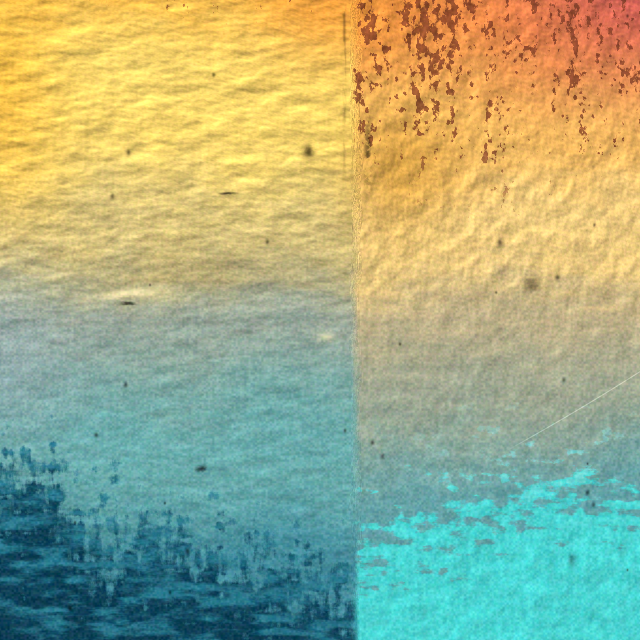
Give the GLSL for this background, as a WebGL 1 fragment shader.

```glsl
precision highp float;
uniform vec2 u_resolution;

#define SEAM_X 0.555
#define RELIEF 0.95
#define GRAIN 0.13
#define PIT_COUNT 26
#define INK vec3(0.04, 0.23, 0.32)
#define CYAN vec3(0.29, 0.83, 0.82)
#define RUST vec3(0.46, 0.22, 0.14)
#define ROSE vec3(0.80, 0.36, 0.34)
#define CREAM vec3(0.99, 0.93, 0.70)

float hash(vec2 p) {
  return fract(sin(dot(p, vec2(127.1, 311.7))) * 43758.5);
}

float noise(vec2 p) {
  vec2 i = floor(p), f = fract(p);
  f = f * f * (3.0 - 2.0 * f);
  return mix(mix(hash(i), hash(i + vec2(1.0, 0.0)), f.x),
             mix(hash(i + vec2(0.0, 1.0)), hash(i + 1.0), f.x), f.y);
}

float fbm(vec2 p) {
  float sum = 0.0, amp = 0.52;
  for (int i = 0; i < 5; i++) {
    sum += amp * noise(p);
    p = mat2(1.92, 0.46, -0.46, 1.92) * p + 7.3;
    amp *= 0.5;
  }
  return sum;
}

// Soft elliptical spot, one at its centre
float spot(vec2 p, vec2 centre, vec2 radius) {
  vec2 d = (p - centre) / radius;
  return exp(-dot(d, d));
}

float band(float a, float b, float y) { return smoothstep(a, b, y); }

vec3 leftPanel(float y) {
  vec3 c = mix(vec3(0.27, 0.56, 0.62), vec3(0.41, 0.67, 0.67), band(0.10, 0.27, y));
  c = mix(c, vec3(0.61, 0.66, 0.60), band(0.30, 0.53, y));
  c = mix(c, vec3(0.83, 0.75, 0.49), band(0.49, 0.63, y));
  c = mix(c, vec3(0.99, 0.85, 0.43), band(0.61, 0.80, y));
  return mix(c, vec3(0.98, 0.74, 0.30), band(0.89, 1.03, y));
}

vec3 rightPanel(float y) {
  vec3 c = mix(vec3(0.39, 0.64, 0.66), vec3(0.63, 0.66, 0.57), band(0.20, 0.40, y));
  c = mix(c, vec3(0.75, 0.69, 0.53), band(0.38, 0.52, y));
  c = mix(c, vec3(0.94, 0.80, 0.50), band(0.49, 0.61, y));
  c = mix(c, vec3(0.95, 0.73, 0.38), band(0.64, 0.79, y));
  return mix(c, vec3(0.94, 0.57, 0.28), band(0.79, 1.0, y));
}

void main() {
  vec2 p = gl_FragCoord.xy / u_resolution;
  float broad = fbm(p * 7.0);
  float along = fbm(p * vec2(24.0, 85.0));
  float upright = fbm(p * vec2(110.0, 24.0) + 31.0);
  float fine = fbm(p * 75.0 + 11.0);
  float right = smoothstep(-0.008, 0.010, p.x - SEAM_X + 0.012 * (upright - 0.5));

  // Two painted panels, blended through uneven brush bands
  float y = p.y + 0.09 * (broad - 0.5) + 0.05 * (along - 0.5);
  vec3 col = mix(leftPanel(y), rightPanel(y), right);

  // Warm tints at the upper edges and a pale haze at the left
  col = mix(col, vec3(0.97, 0.73, 0.25), 0.75 * spot(p, vec2(0.0, 0.87), vec2(0.09, 0.17)));
  col = mix(col, vec3(0.95, 0.61, 0.24), 0.8 * spot(p, vec2(0.53, 1.0), vec2(0.13, 0.10)));
  col = mix(col, ROSE, 0.95 * spot(p, vec2(1.03, 1.03), vec2(0.22, 0.15)));
  col = mix(col, vec3(0.60, 0.68, 0.69), 0.65 * spot(p, vec2(0.0, 0.43), vec2(0.12, 0.12)));
  col = mix(col, vec3(0.64, 0.59, 0.41), 0.6 * spot(p, vec2(0.34, 0.575), vec2(0.20, 0.025)));
  col = mix(col, vec3(0.82, 0.60, 0.24), 0.7 * spot(p, vec2(0.62, 0.73), vec2(0.08, 0.09)));

  // Ragged turquoise field at lower right
  float cyanTop = mix(0.155, 0.225, smoothstep(SEAM_X, 0.9, p.x));
  float cyanEdge = cyanTop - p.y + 0.26 * (along - 0.5) + 0.15 * (fine - 0.5);
  col = mix(col, CYAN, right * smoothstep(-0.025, 0.035, cyanEdge));
  float flecks = smoothstep(0.57, 0.68, 0.5 * (fine + along));
  col = mix(col, vec3(0.52, 0.80, 0.79), 0.7 * flecks * right
    * spot(p, vec2(0.88, 0.29), vec2(0.22, 0.08)));

  // Dark teal wash at lower left, higher beside the left edge
  float inkTop = mix(0.25, mix(0.18, 0.075, (p.x - 0.11) / 0.44),
                     smoothstep(0.085, 0.125, p.x));
  float rough = 0.24 * (along - 0.5) + 0.22 * (upright - 0.5) + 0.16 * (fine - 0.5);
  float ink = smoothstep(-0.045, 0.065, inkTop - p.y + rough) * (1.0 - right);
  vec3 inkColor = mix(INK, vec3(0.15, 0.45, 0.53), smoothstep(0.38, 0.75, along));
  col = mix(col, inkColor, 0.94 * ink);

  // Rust specks, denser toward the upper right, in upright runs
  float density = right * smoothstep(0.56, 1.02, p.y + 0.12 * (p.x - 0.8));
  density += 0.5 * (1.0 - right) * smoothstep(0.94, 1.02, p.y) * smoothstep(0.05, 0.3, p.x);
  float runs = noise(vec2(p.x * 26.0, p.y * 4.0));
  float speck = 0.55 * fbm(p * vec2(150.0, 105.0)) + 0.3 * upright + 0.15 * runs;
  float limit = 0.69 - 0.17 * density;
  col = mix(col, RUST, 0.75 * smoothstep(limit, limit + 0.07, speck) * min(1.0, density * 2.5));

  // Raked light over horizontal and upright ridges
  vec2 ridge = mix(vec2(24.0, 55.0), vec2(48.0, 38.0), right);
  float slope = fbm(p * ridge) - fbm((p + vec2(-0.003, 0.004)) * ridge);
  float worn = 0.45 + 0.55 * smoothstep(0.4, 0.7, p.y);
  col *= 1.0 + RELIEF * worn * slope + 0.12 * (along - 0.5) + 0.09 * (upright - 0.5);

  // Worn seam
  float seamLine = exp(-pow((p.x - 0.538) / 0.0025, 2.0));
  col *= 1.0 - 0.32 * seamLine * smoothstep(0.5, 1.0, p.y) * smoothstep(0.3, 0.6, upright);
  col *= 1.0 - 0.5 * spot(p, vec2(0.575, 0.76), vec2(0.006, 0.055)) * smoothstep(0.4, 0.6, fine);

  // Scattered small pits
  for (int i = 0; i < PIT_COUNT; i++) {
    float k = float(i);
    vec2 centre = vec2(hash(vec2(k, 2.0)), hash(vec2(k, 9.0)));
    float radius = 0.0015 + 0.002 * hash(vec2(k, 5.0));
    col *= 1.0 - 0.45 * spot(p, centre, vec2(radius, radius * 1.3));
  }

  // Larger dents, the pale scrape and the diagonal scratch
  vec2 q = p + 0.012 * (vec2(fine, along) - 0.5);
  float dent = spot(q, vec2(0.482, 0.763), vec2(0.009, 0.010));
  dent += spot(q, vec2(0.355, 0.696), vec2(0.012, 0.003));
  dent += spot(q, vec2(0.313, 0.267), vec2(0.006, 0.005));
  dent += spot(q, vec2(0.200, 0.525), vec2(0.009, 0.002));
  dent += 0.6 * spot(q, vec2(0.832, 0.555), vec2(0.012, 0.010));
  dent += 0.5 * spot(q, vec2(0.895, 0.128), vec2(0.006, 0.010));
  col *= 1.0 - 0.65 * min(dent, 1.0);
  float scrapeY = 0.541 + 0.08 * (p.x - 0.2);
  col = mix(col, CREAM, 0.9 * spot(q, vec2(0.20, scrapeY), vec2(0.055, 0.006)));
  col = mix(col, CREAM, 0.6 * spot(q, vec2(0.51, 0.474), vec2(0.013, 0.008)));
  float scratch = abs(p.y - 0.295 - 0.55 * (p.x - 0.79) - 0.2 * pow(p.x - 0.79, 2.0));
  col += 0.13 * smoothstep(0.002, 0.0, scratch) * smoothstep(0.78, 0.84, p.x);

  // Fine coloured grain
  vec2 g = p * 300.0;
  vec3 grain = vec3(noise(g), noise(g + 41.0), noise(g + 83.0));
  grain = mix(vec3(grain.x), grain, 0.4) - 0.5;
  col += GRAIN * grain * (1.0 - 0.4 * smoothstep(0.5, 0.8, p.y));
  gl_FragColor = vec4(clamp(col, 0.0, 1.0), 1.0);
}
```
